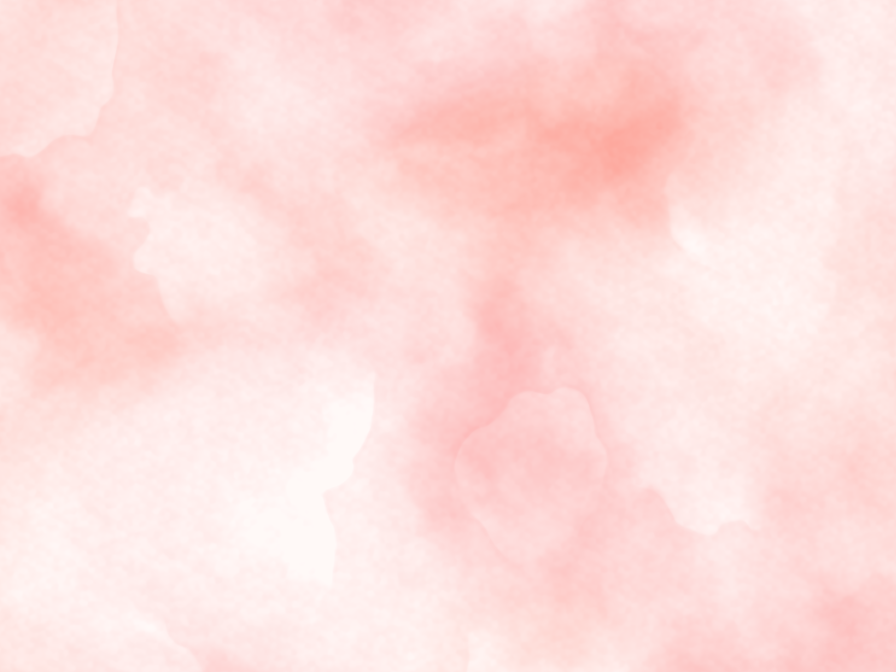
Reproduce this texture procedurally as a Shadertoy shader.

```glsl
const vec3 PAPER = vec3(1.0, 0.975, 0.97);
const vec3 CORAL = vec3(0.99, 0.58, 0.53);
const vec3 ROSE = vec3(0.985, 0.57, 0.57);
const float WASH_SCALE = 2.9;      // wash cells per canvas height
const int WASH_OCTAVES = 5;
const float WASH_FALLOFF = 0.46;
const float WASH_MEAN = 0.28;
const float WASH_CONTRAST = 1.1;
const float WASH_POOLING = 1.3;    // extra depth where pigment gathers
const float WARP_BROAD = 0.2;
const float WARP_FINE = 0.035;
const int BLOOM_COUNT = 8;
const float BLOOM_LIFT = 0.13;     // pigment pushed away inside a bloom
const float BLOOM_RIM = 0.07;      // pigment dried along its edge
const float RIM_WIDTH = 0.006;
const float GRAIN_SCALE = 115.0;
const float GRAIN_DEPTH = 0.07;
const float MOTTLE_SCALE = 42.0;
const float MOTTLE_DEPTH = 0.05;

vec2 hash2(vec2 p) {
    vec3 q = fract(p.xyx * vec3(0.1031, 0.1030, 0.0973));
    q += dot(q, q.yzx + 33.33);
    return fract((q.xx + q.yz) * q.zy);
}

// Soft cellular noise: jittered cells blended by distance
float softCells(vec2 p) {
    vec2 base = floor(p);
    float total = 0.0;
    float weights = 0.0;
    for (int y = -1; y <= 1; y++) {
        for (int x = -1; x <= 1; x++) {
            vec2 cell = base + vec2(x, y);
            vec2 rnd = hash2(cell + 71.0);
            vec2 toSeed = cell + 0.15 + 0.7 * rnd - p;
            float w = exp(-4.5 * dot(toSeed, toSeed));
            // Evenly spread values keep the overall tone balanced
            float value = fract(dot(cell, vec2(0.7549, 0.5698)) + 0.5 * hash2(cell + 19.0).x);
            total += w * value;
            weights += w;
        }
    }
    return total / weights;
}

vec2 softCells2(vec2 p) {
    return vec2(softCells(p + 13.7), softCells(p.yx + 41.3)) - 0.5;
}

// Layered washes, centred on zero
float washes(vec2 p) {
    float sum = 0.0;
    float amplitude = 0.56;
    mat2 turn = mat2(0.8, 0.6, -0.6, 0.8);
    p *= WASH_SCALE;
    for (int i = 0; i < WASH_OCTAVES; i++) {
        sum += amplitude * (softCells(p) - 0.5);
        p = turn * p * 2.1 + 7.3;
        amplitude *= WASH_FALLOFF;
    }
    return sum;
}

// Broken back-run edges: pale inside, thin dark rim
float blooms(vec2 p, vec2 canvas) {
    float sum = 0.0;
    for (int i = 0; i < BLOOM_COUNT; i++) {
        float id = float(i);
        vec2 centre = fract(0.31 + id * vec2(0.7549, 0.5698)) * canvas;
        float radius = mix(0.1, 0.25, hash2(vec2(id, 5.0)).x);
        float edge = length(p - centre) - radius;
        float broken = smoothstep(0.4, 0.68, softCells(p * 4.0 + id * 9.1));
        float inside = smoothstep(0.005, -0.005, edge) * exp(min(edge, 0.0) / 0.08);
        float rim = exp(-abs(edge) / RIM_WIDTH);
        sum += broken * (BLOOM_RIM * rim - BLOOM_LIFT * inside);
    }
    return sum;
}

void mainImage(out vec4 fragColor, in vec2 fragCoord) {
    vec2 p = fragCoord / iResolution.y;
    vec2 canvas = vec2(iResolution.x / iResolution.y, 1.0);

    // Wet spreading and crinkled edges
    vec2 crinkle = softCells2(p * 24.0);
    vec2 flow = p + WARP_BROAD * softCells2(p * 3.2) + WARP_FINE * crinkle;

    // Pigment density
    float wash = washes(flow);
    float pigment = WASH_MEAN + WASH_CONTRAST * wash + WASH_POOLING * wash * wash;
    pigment += blooms(flow, canvas);

    // Paper tooth
    pigment += MOTTLE_DEPTH * (softCells(p * MOTTLE_SCALE) - 0.5);
    pigment += GRAIN_DEPTH * (softCells(p * GRAIN_SCALE) - 0.5);

    // Drift between warm and cool pink
    vec3 ink = mix(CORAL, ROSE, smoothstep(0.25, 0.75, softCells(flow * 2.3 + 27.0)));
    fragColor = vec4(mix(PAPER, ink, clamp(pigment, 0.0, 1.0)), 1.0);
}
```
